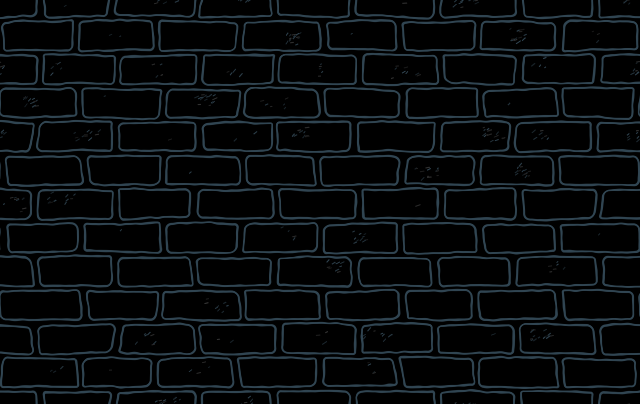
Give the GLSL for this pattern, as a Shadertoy shader.

```glsl
#define COLUMNS 8.0
#define ROWS 12.0
#define ROW_PHASE 0.562
#define EVEN_ROW_SHIFT 0.54
#define GAP 0.08
#define LINE_HALF_WIDTH 0.031
#define JOINT_JITTER 0.13
#define JOINT_SLANT 0.2
#define WOBBLE 0.035
#define MAX_SPECKS 16
#define INK vec3(0.19, 0.27, 0.32)
#define MORTAR vec3(0.0)

float hash(vec2 p) {
    return fract(sin(dot(p, vec2(127.1, 311.7))) * 43758.5);
}

vec2 hash2(vec2 p) {
    return vec2(hash(p), hash(p + 19.7));
}

float noise(vec2 p) {
    vec2 i = floor(p), f = fract(p);
    f = f * f * (3.0 - 2.0 * f);
    return mix(mix(hash(i), hash(i + vec2(1, 0)), f.x),
               mix(hash(i + vec2(0, 1)), hash(i + vec2(1, 1)), f.x), f.y);
}

// Hand tremor: a slow drift plus a fine shake
vec2 tremor(vec2 p) {
    vec2 slow = vec2(noise(p * 1.3), noise(p * 1.3 + 31.0)) - 0.5;
    vec2 fine = vec2(noise(p * 4.5 + 7.0), noise(p * 4.5 + 53.0)) - 0.5;
    return WOBBLE * (2.0 * slow + fine);
}

vec2 wrapId(float column, float row) {
    return mod(vec2(column, row), vec2(COLUMNS, ROWS)) + 1.0;
}

// Horizontal position of a slanted joint between two bricks
float jointX(float column, float row, float y, float pitch) {
    vec2 r = hash2(wrapId(column, row) + 3.3) - 0.5;
    return column * pitch + 2.0 * JOINT_JITTER * r.x + JOINT_SLANT * r.y * y;
}

// Signed distance to an uneven brick with a different radius per corner
float brickDistance(vec2 p, float left, float right, vec2 id) {
    vec2 sides = hash2(id + 5.1), slants = hash2(id + 8.2) - 0.5;
    vec2 heights = hash2(id + 11.4), tilts = hash2(id + 14.6) - 0.5;
    float x = (2.0 * p.x - left - right) / (right - left);
    float arch = 0.04 * hash(id + 17.8) * x * x;

    left += GAP + 0.05 * sides.x + 0.1 * slants.x * p.y;
    right -= GAP + 0.05 * sides.y + 0.1 * slants.y * p.y;
    float top = 0.445 - 0.04 * heights.x + 0.05 * tilts.x * x - arch;
    float bottom = -0.44 + 0.03 * heights.y + 0.04 * tilts.y * x;

    vec2 d = vec2(max(left - p.x, p.x - right), max(bottom - p.y, p.y - top));
    vec2 corner = vec2(x < 0.0 ? 0.37 : 0.91, p.y < 0.0 ? 0.53 : 0.17);
    float radius = mix(0.05, 0.2, hash(id + corner));
    d += radius;
    return min(max(d.x, d.y), 0.0) + length(max(d, 0.0)) - radius;
}

// Cluster of short slanted scratches, dense on only a few bricks
vec3 specks(vec2 p, vec2 id, float pixel) {
    float density = hash(id + 23.0);
    int count = int(float(MAX_SPECKS) * density * density * density);
    vec2 center = (hash2(id + 29.0) - 0.5) * vec2(1.1, 0.25) + vec2(0.0, 0.04);
    vec2 spread = vec2(mix(0.35, 1.0, hash(id + 37.0)), 0.4);
    vec3 color = vec3(0.0);
    for (int i = 0; i < MAX_SPECKS; i++) {
        if (i >= count) break;
        vec2 seed = id + float(i) * 1.73 + 41.0;
        vec2 q = p - center - spread * (hash2(seed) - 0.5);
        vec2 r = hash2(seed + 2.9);
        float angle = mix(0.1, 0.9, r.x);
        vec2 dir = vec2(cos(angle), sin(angle));
        float reach = mix(0.015, 0.06, r.y);
        float d = length(q - dir * clamp(dot(q, dir), -reach, reach)) - 0.016;
        float ink = 1.0 - smoothstep(-0.6 * pixel, 0.6 * pixel, d);
        vec3 tint = mix(vec3(0.21), INK, step(0.35, r.x));
        color = max(color, tint * ink * mix(0.4, 1.0, hash(seed + 6.1)));
    }
    return color;
}

void mainImage(out vec4 fragColor, in vec2 fragCoord) {
    // One unit is the height of a row
    float pixel = ROWS / iResolution.y;
    float pitch = ROWS / COLUMNS * iResolution.x / iResolution.y;
    vec2 p = fragCoord * pixel;
    p += tremor(p) + vec2(0.0, ROW_PHASE);

    // Find the brick in its row, alternate rows shifted
    float row = floor(p.y);
    p.y = fract(p.y) - 0.5;
    p.x += mod(row, 2.0) < 0.5 ? EVEN_ROW_SHIFT * pitch : 0.0;
    float column = floor(p.x / pitch + 0.5);
    if (p.x < jointX(column, row, p.y, pitch)) column -= 1.0;
    float left = jointX(column, row, p.y, pitch);
    float right = jointX(column + 1.0, row, p.y, pitch);
    vec2 id = wrapId(column, row);

    // Outline with slightly uneven pen pressure
    float d = brickDistance(p, left, right, id);
    float width = LINE_HALF_WIDTH * mix(0.85, 1.15, noise(p * 5.0 + id * 9.0));
    float line = 1.0 - smoothstep(-0.6 * pixel, 0.6 * pixel, abs(d) - width);

    vec2 local = vec2(p.x - (column + 0.5) * pitch, p.y);
    vec3 color = max(MORTAR, specks(local, id, pixel) * step(d, 0.0));
    fragColor = vec4(mix(color, INK, line), 1.0);
}
```
